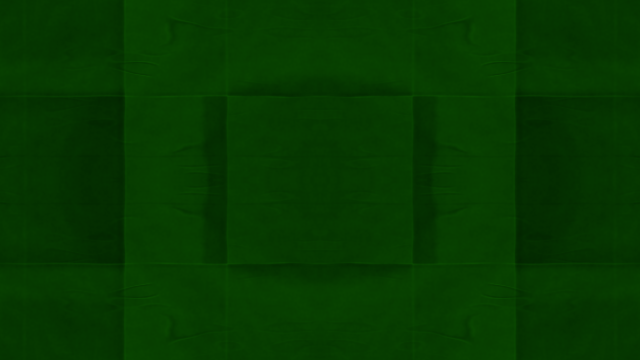
Write a Shadertoy shader that draws this texture.

```glsl
// Dark green paper that was folded into panels and opened again: one tile,
// mirrored about both middle axes so that all four borders join seamlessly.
// Panel shading, fold lines and gradient-noise wrinkles add up to one tone.

vec2 randomGradient(vec2 cell) {
    float angle = 6.2832 * fract(sin(dot(cell, vec2(127.1, 311.7))) * 43758.5);
    return vec2(cos(angle), sin(angle));
}

float gradientNoise(vec2 p) {
    vec2 i = floor(p), f = fract(p);
    vec2 u = f * f * f * (f * (f * 6.0 - 15.0) + 10.0);
    vec2 e = vec2(1.0, 0.0);
    float low = mix(dot(randomGradient(i), f),
                    dot(randomGradient(i + e), f - e), u.x);
    float high = mix(dot(randomGradient(i + e.yx), f - e.yx),
                     dot(randomGradient(i + 1.0), f - 1.0), u.x);
    return mix(low, high, u.y);
}

float paperHeight(vec2 p) {
    float sum = 0.0, amplitude = 0.5;
    for (int octave = 0; octave < 5; octave++) {
        sum += amplitude * gradientNoise(p);
        p = mat2(1.6, 1.2, -1.2, 1.6) * p + 7.3;
        amplitude *= 0.55;
    }
    return sum;
}

// Soft line of half width w around distance zero
float softLine(float d, float w) {
    return exp(-d * d / (w * w));
}

// Lit crest and dark flank of a paper fold
float foldRelief(float d) {
    return 0.045 * softLine(d, 0.0024) - 0.024 * softLine(d - 0.007, 0.005);
}

void mainImage(out vec4 fragColor, in vec2 fragCoord) {
    // Mirrored coordinates, 0 at the middle and 0.5 at the borders
    vec2 q = abs(fragCoord / iResolution.xy - 0.5);
    vec2 p = q * vec2(1.78, 1.0);
    float x = q.x + 0.002 * gradientNoise(vec2(3.7, p.y * 14.0));
    float y = q.y + 0.005 * gradientNoise(vec2(p.x * 9.0, 8.4)) - 0.002;
    float rough = paperHeight(p * 9.0);

    // Panel masks
    float pastInner = smoothstep(0.1435, 0.1465, x);
    float pastOuter = smoothstep(0.3035, 0.3065, x);
    float pastRow = smoothstep(0.2265, 0.2315, y);

    // Middle row: plain centre, lens-shaped side shadow, dark outer panel
    float centre = 0.217 + 0.020 * smoothstep(0.03, 0.14, x)
                 + 0.008 * smoothstep(0.1, 0.2, y);
    float lensEdge = 0.181 - 0.3 * (y - 0.17) * (y - 0.17) - 0.015 * rough;
    float sideShadow = 1.0 - smoothstep(lensEdge - 0.005, lensEdge + 0.009, x);
    float side = 0.236 + 0.010 * softLine(x - 0.25, 0.05) - 0.042 * sideShadow;
    float outer = 0.177 + 0.036 * smoothstep(0.31, 0.48, x)
                - 0.016 * softLine(y - 0.23, 0.035);
    float middleRow = mix(mix(centre, side, pastInner), outer, pastOuter);

    // End rows: arched shadow on the centre panel, bright sides
    float archDepth = 0.035 + 0.055 * max(1.0 - x * x / 0.021, 0.0);
    float arch = 1.0 - smoothstep(0.0, archDepth, y - 0.23 + 0.03 * rough);
    float endCentre = 0.247 - 0.048 * arch - 0.020 * smoothstep(0.34, 0.48, y);
    float endSide = 0.249 - 0.012 * softLine(x - 0.18, 0.03);
    float ridge = 0.33 + 0.02 * gradientNoise(vec2(p.x * 6.0, 2.6));
    float endOuter = 0.212 + 0.024 * smoothstep(0.23, 0.26, y)
                   * (1.0 - smoothstep(ridge - 0.01, ridge + 0.02, y))
                   - 0.016 * softLine(x - 0.305, 0.025);
    float endRow = mix(mix(endCentre, endSide, pastInner), endOuter, pastOuter);
    float tone = mix(middleRow, endRow, pastRow);

    // Fold lines, worn unevenly along their length
    float wear = 0.7 + 0.9 * gradientNoise(p * 13.0 + 5.0);
    tone += wear * (foldRelief(y - 0.229) + 0.6 * foldRelief(x - 0.145)
                  + 0.7 * foldRelief(x - 0.305));
    tone += 0.016 * wear * (softLine(x - 0.461, 0.003) - softLine(y - 0.063, 0.003));

    // Broad dents and small crumples, lit from one side
    tone += 0.046 * (rough - paperHeight(p * 9.0 + vec2(0.10, 0.16)));
    tone += 0.016 * gradientNoise(p * 5.0 + 2.0);

    // Short level creases, strongest on the side panels
    float bend = gradientNoise(vec2(p.x * 7.0, p.y * 26.0) + 4.0);
    float creased = smoothstep(0.0, 0.35, gradientNoise(p * 8.0 + 11.0));
    float crumpled = 0.3 + softLine(q.x - 0.25, 0.06);
    tone += 0.030 * creased * crumpled * (softLine(bend, 0.05) - softLine(bend - 0.12, 0.07));

    // Paper grain
    tone += 0.009 * gradientNoise(p * 110.0) + 0.006 * gradientNoise(p * 55.0 + 3.0);

    // Deep green ink
    fragColor = vec4(tone * tone * 0.45, tone, 0.0, 1.0);
}
```
